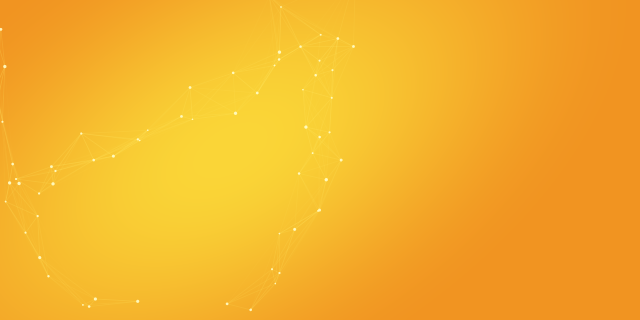
Write a Shadertoy shader that draws this background.

```glsl
// Amber gradient with a tilted golden glow and a pale network of linked points.

const vec3 GOLD = vec3(0.98, 0.835, 0.215);
const vec3 AMBER = vec3(0.945, 0.58, 0.13);
const vec3 LINK_COLOR = vec3(1.0, 0.91, 0.38);
const vec3 NODE_COLOR = vec3(1.0, 0.99, 0.78);

// Lengths are in canvas heights.
const vec2 GLOW_CENTER = vec2(0.72, 0.53);
const vec2 GLOW_RADII = vec2(1.25, 0.68);
const float GLOW_TILT = 0.52;
const float LINK_HALF_WIDTH = 0.0011;
const float LINK_REACH = 0.36;
const float LINK_OPACITY = 0.36;
const float NODE_MIN_RADIUS = 0.0022;
const float NODE_MAX_RADIUS = 0.0052;

const int LEFT_COUNT = 18;
const int UPPER_COUNT = 22;
const int RIGHT_COUNT = 26;
const int NODE_COUNT = LEFT_COUNT + UPPER_COUNT + RIGHT_COUNT;
const int NEIGHBOURS = 5;

vec2 nodes[NODE_COUNT];

vec2 hash2(float n) {
    vec3 q = fract(vec3(n) * vec3(0.1031, 0.1030, 0.0973));
    q += dot(q, q.yzx + 33.33);
    return fract((q.xx + q.yz) * q.zy);
}

vec2 bezier(vec2 a, vec2 b, vec2 c, vec2 d, float t) {
    float s = 1.0 - t;
    return s * s * s * a + 3.0 * s * s * t * b + 3.0 * s * t * t * c + t * t * t * d;
}

// Scatters nodes around a curve; spread holds the jitter at its two ends.
void addStrand(int first, int count, vec2 a, vec2 b, vec2 c, vec2 d, vec2 spread) {
    for (int i = 0; i < count; i++) {
        float t = (float(i) + 0.5) / float(count);
        vec2 jitter = 2.0 * hash2(float(first + i) + 7.0) - 1.0;
        nodes[first + i] = bezier(a, b, c, d, t) + jitter * mix(spread.x, spread.y, t);
    }
}

void buildNetwork() {
    addStrand(0, LEFT_COUNT, vec2(0.013, 0.95), vec2(0.008, 0.61),
              vec2(-0.016, 0.018), vec2(0.456, 0.05), vec2(0.015, 0.09));
    addStrand(LEFT_COUNT, UPPER_COUNT, vec2(0.08, 0.35), vec2(0.156, 0.73),
              vec2(0.90, 0.47), vec2(0.90, 1.03), vec2(0.07, 0.06));
    addStrand(LEFT_COUNT + UPPER_COUNT, RIGHT_COUNT, vec2(1.094, 1.026), vec2(0.93, 0.776),
              vec2(1.135, 0.352), vec2(0.716, -0.016), vec2(0.13, 0.045));
}

float segmentDistance(vec2 p, vec2 a, vec2 b) {
    vec2 ab = b - a;
    float h = clamp(dot(p - a, ab) / max(dot(ab, ab), 1e-6), 0.0, 1.0);
    return length(p - a - ab * h);
}

vec3 background(vec2 p) {
    vec2 q = p - GLOW_CENTER;
    float c = cos(GLOW_TILT), s = sin(GLOW_TILT);
    q = vec2(c * q.x + s * q.y, c * q.y - s * q.x) / GLOW_RADII;
    return mix(GOLD, AMBER, smoothstep(0.05, 1.15, length(q)));
}

void mainImage(out vec4 fragColor, in vec2 fragCoord) {
    vec2 p = fragCoord / iResolution.y;
    float pixel = 1.0 / iResolution.y;
    float thinness = min(1.0, 2.0 * LINK_HALF_WIDTH / pixel);
    buildNetwork();

    float linkGap = 1.0;
    float nodeGap = 1.0;
    for (int i = 0; i < NODE_COUNT; i++) {
        vec2 a = nodes[i];
        vec2 variation = hash2(float(i) + 91.0);

        // Links to the following nodes, fading with length
        for (int k = 1; k <= NEIGHBOURS; k++) {
            if (i + k >= NODE_COUNT) break;
            vec2 b = nodes[i + k];
            float fade = 1.0 - smoothstep(0.05, LINK_REACH, distance(a, b));
            float edge = (LINK_HALF_WIDTH - segmentDistance(p, a, b)) / pixel;
            float cover = clamp(edge + 0.5, 0.0, 1.0) * thinness;
            linkGap *= 1.0 - cover * fade * LINK_OPACITY * mix(0.5, 1.2, variation.y);
        }

        // Round node with its own size
        float radius = mix(NODE_MIN_RADIUS, NODE_MAX_RADIUS, variation.x);
        nodeGap *= 1.0 - clamp((radius - distance(p, a)) / pixel + 0.5, 0.0, 1.0);
    }

    vec3 color = background(p);
    color = mix(color, LINK_COLOR, 1.0 - linkGap);
    color = mix(color, NODE_COLOR, 0.9 * (1.0 - nodeGap));
    fragColor = vec4(color, 1.0);
}
```
